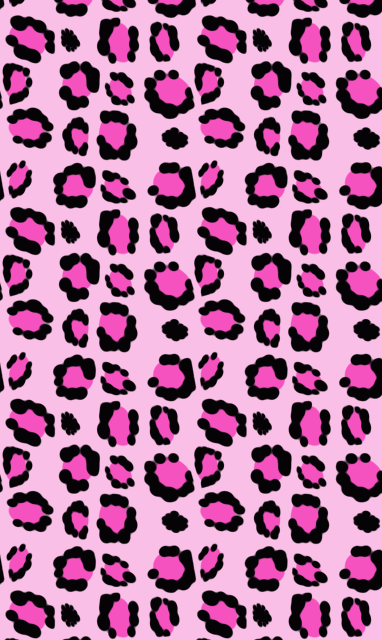
Give the GLSL for this pattern, as a WebGL 2 fragment shader.

```glsl
#version 300 es
precision highp float;
// Leopard rosettes: knobbly black rings with hot pink cores on pale pink, in a repeating tile.

uniform vec2 u_resolution;
out vec4 outColor;

const float TILE = 4.0;           // cells along one side of the repeating tile
const float TAU = 6.2831853;

float hash(vec2 cell, float salt) {
    vec2 wrapped = mod(cell, TILE);
    vec3 q = fract(vec3(wrapped, salt + 1.7) * vec3(0.1031, 0.1130, 0.0973));
    q += dot(q, q.yzx + 33.33);
    return fract((q.x + q.y) * q.z);
}

float smoothMin(float a, float b, float k) {
    float h = max(k - abs(a - b), 0.0) / k;
    return min(a, b) - h * h * k * 0.25;
}

bool isLarge(vec2 cell) {
    return mod(cell.x + cell.y, 2.0) < 0.5;
}

bool isSolid(vec2 cell) {
    return abs(mod(cell.x - cell.y, 4.0) - 1.0) < 0.5 && mod(cell.y, 2.0) < 0.5;
}

// Centre (xy) and radius (z) of the spot that belongs to a cell
vec3 spotSite(vec2 cell) {
    vec2 jitter = vec2(hash(cell, 1.0), hash(cell, 2.0)) - 0.5;
    float radius = isLarge(cell) ? 0.54 : isSolid(cell) ? 0.24 : 0.39;
    radius += 0.08 * (hash(cell, 3.0) - 0.5);
    return vec3(cell + 0.5 + 0.34 * jitter, radius);
}

float power(vec2 p, vec3 site) {
    vec2 d = p - site.xy;
    return dot(d, d) - site.z * site.z;
}

// Distances to the black ring (x) and the pink core (y)
vec2 rosette(vec2 p, vec2 cell, vec3 site) {
    float tilt = TAU * hash(cell, 4.0);
    float stretch = (isLarge(cell) ? 0.06 : 0.14) + 0.1 * hash(cell, 5.0);
    float c = cos(tilt), s = sin(tilt);
    vec2 q = mat2(c, -s, s, c) * (p - site.xy);
    q /= site.z * vec2(1.0 + stretch, 1.0 - stretch);

    // A chain of unequal lobes, left open at one or two places
    bool solid = isSolid(cell);
    float start = TAU * hash(cell, 6.0);
    bool twoGaps = hash(cell, 7.0) > 0.55;
    float ring = solid ? length(q) - 0.6 : 10.0;
    for (int i = 0; i < 10; i++) {
        if (!solid && (i == 0 || (twoGaps && i == 4))) continue;
        float n = float(i);
        float angle = start + TAU * (n + 0.4 * (hash(cell, 10.0 + n) - 0.5)) / 10.0;
        float reach = 0.66 + 0.12 * hash(cell, 30.0 + n);
        float lobe = 0.18 + 0.15 * hash(cell, 50.0 + n);
        ring = smoothMin(ring, length(q - reach * vec2(cos(angle), sin(angle))) - lobe, 0.14);
    }

    // The core leans towards the first gap
    vec2 lean = 0.09 * vec2(cos(start), sin(start));
    float wobble = 0.04 * sin(3.0 * atan(q.y, q.x) + start);
    float core = solid ? 10.0 : length(q - lean) - 0.66 - wobble;
    return vec2(ring, core) * site.z * (1.0 - 0.5 * stretch);
}

void main() {
    // Three and a third tiles fill the height
    float scale = TILE / 0.2995;
    vec2 p = gl_FragCoord.xy / u_resolution.y * scale;
    float soft = 0.85 * scale / u_resolution.y;

    // Find the spot that owns this point
    vec2 owner = floor(p);
    float best = 100.0;
    for (int y = -2; y <= 2; y++) {
        for (int x = -2; x <= 2; x++) {
            vec2 cell = floor(p) + vec2(x, y);
            float value = power(p, spotSite(cell));
            if (value < best) {
                best = value;
                owner = cell;
            }
        }
    }

    // Distance to the border shared with neighbouring spots
    vec3 site = spotSite(owner);
    float border = 10.0;
    for (int y = -2; y <= 2; y++) {
        for (int x = -2; x <= 2; x++) {
            if (x == 0 && y == 0) continue;
            vec3 other = spotSite(owner + vec2(x, y));
            border = min(border, (power(p, other) - best) / (2.0 * distance(other.xy, site.xy)));
        }
    }

    // Keep a pale lane between spots, with rounded corners
    vec2 shape = rosette(p, owner, site);
    float lane = 0.055 - border;
    float ring = -smoothMin(-shape.x, -lane, 0.06);
    float core = -smoothMin(-shape.y, -lane, 0.06);

    vec3 palePink = vec3(0.98, 0.75, 0.90);
    vec3 hotPink = vec3(0.96, 0.32, 0.75);
    vec3 black = vec3(0.02, 0.01, 0.02);
    vec3 color = mix(hotPink, palePink, smoothstep(-soft, soft, core));
    color = mix(black, color, smoothstep(-soft, soft, ring));
    outColor = vec4(color, 1.0);
}
```
